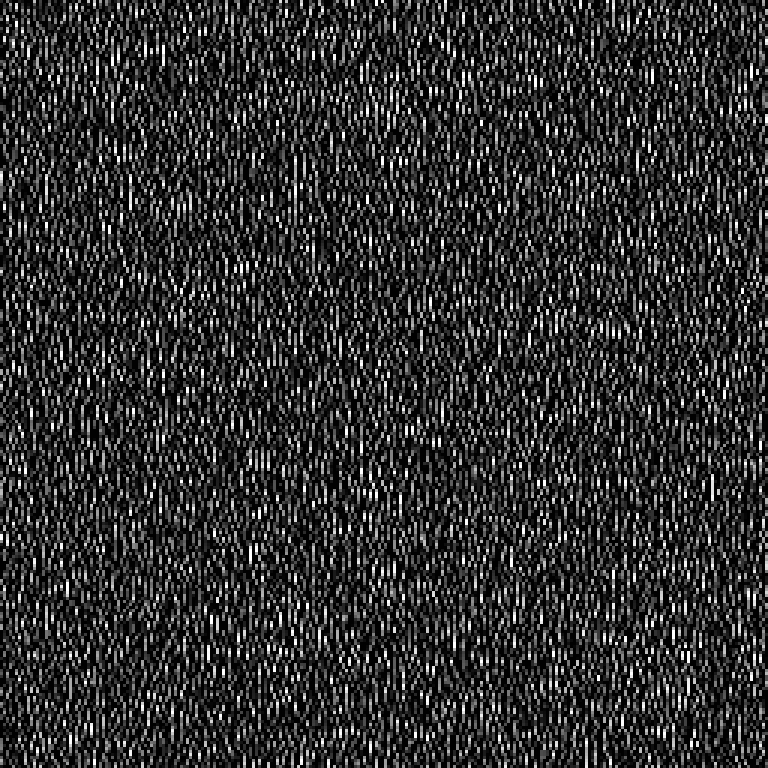
A three.js fragment shader for this texture:

```glsl
// Fine monochrome grain of short upright dashes on black.

#define CELLS 256.0       // grain cells across the canvas
#define GAIN 0.485        // contrast of the filtered noise
#define BIAS 0.04         // lift before clipping to black
#define VERTICAL_TAP 0.5  // weight of the cells above and below
#define EDGE 0.15         // half width of the smooth cell edges, in cells
#define BLACK_LEVEL 0.005

varying vec2 vUv;

// Sine-free hash, 0 to 1
float hash(vec2 cell) {
  vec3 p = fract(cell.xyx * 0.1031);
  p += dot(p, p.yzx + 33.33);
  return fract((p.x + p.y) * p.z);
}

// White noise through an upright line detector, negative half clipped
float grain(vec2 cell) {
  float response = 0.0;
  for (int j = -1; j <= 1; j++) {
    float rowWeight = j == 0 ? 1.0 : VERTICAL_TAP;
    for (int i = -1; i <= 1; i++) {
      float columnWeight = i == 0 ? 2.0 : -1.0;
      vec2 neighbour = cell + vec2(float(i), float(j));
      response += rowWeight * columnWeight * hash(neighbour + 17.0);
    }
  }
  return clamp(BIAS + GAIN * response, BLACK_LEVEL, 1.0);
}

void main() {
  // Blend the four nearest cells only close to their shared edges
  vec2 position = vUv * CELLS - 0.5;
  vec2 cell = floor(position);
  vec2 blend = smoothstep(0.5 - EDGE, 0.5 + EDGE, fract(position));

  float lower = mix(grain(cell), grain(cell + vec2(1.0, 0.0)), blend.x);
  float upper = mix(grain(cell + vec2(0.0, 1.0)), grain(cell + 1.0), blend.x);

  gl_FragColor = vec4(vec3(mix(lower, upper, blend.y)), 1.0);
}
```
